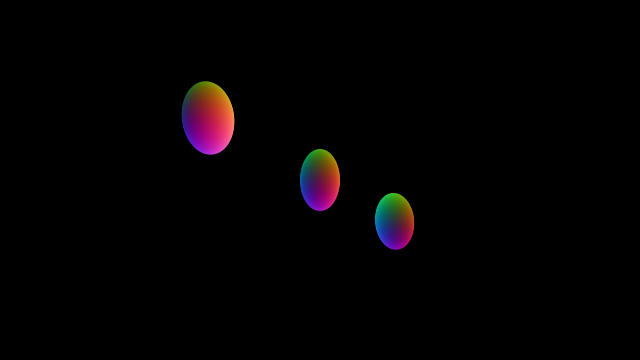
This background is drawn by a Shadertoy shader. Its source:

```glsl
// Three balls recede along a diagonal line on black, from upper left to lower right.
// Each one is a sheared ellipse lifted to a sphere normal, which is tilted by
// perspective, turned into world axes and shown as a red, green and blue colour.

const int BALL_COUNT = 3;
const float FOCAL_LENGTH = 0.55;
const float VISIBLE_CAP = 0.97; // sine of the widest visible normal angle

// Turns a normal by an angle from the view axis towards a screen direction.
vec3 tiltNormal(vec3 normal, vec2 direction, float angle) {
    float along = dot(normal.xy, direction);
    float turned = along * cos(angle) + normal.z * sin(angle);
    float depth = normal.z * cos(angle) - along * sin(angle);
    return vec3(normal.xy + direction * (turned - along), depth);
}

// Each colour channel is the normal measured along one world axis.
vec3 normalColor(vec3 normal) {
    vec3 redAxis = vec3(0.90, -0.35, -0.25);
    vec3 greenAxis = vec3(0.0, 0.60, -0.80);
    vec3 blueAxis = vec3(-0.43, -0.72, -0.54);
    vec3 world = vec3(dot(normal, redAxis), dot(normal, greenAxis), dot(normal, blueAxis));
    return clamp(0.5 + 0.5 * world, 0.0, 1.0);
}

// Maps a point to the unit disc of a sheared ellipse.
vec2 toDisc(vec2 point, vec2 radii, float shear) {
    return vec2(point.x - shear * point.y, point.y) / radii;
}

// Colour of a ball; the tilt faces it back towards the middle of the view.
vec3 ballColor(vec2 disc, vec2 center) {
    vec2 rim = disc * VISIBLE_CAP / max(1.0, length(disc));
    vec3 normal = vec3(rim, sqrt(1.0 - dot(rim, rim)));
    float angle = atan(length(center) / FOCAL_LENGTH);
    vec2 direction = -center / max(length(center), 0.0001);
    return normalColor(tiltNormal(normal, direction, angle));
}

void mainImage(out vec4 fragColor, in vec2 fragCoord) {
    vec2 point = (fragCoord - 0.5 * iResolution.xy) / iResolution.y;
    float pixel = 1.0 / iResolution.y;
    vec3 color = vec3(0.0);

    for (int i = 0; i < BALL_COUNT; i++) {
        // Place along the line: -1 is nearest, +1 is farthest.
        float place = float(i) - 1.0;
        vec2 center = vec2(0.2488, -0.1378) * place / (1.0 + 0.2 * place);
        vec2 radii = vec2(0.0556, 0.0861) - vec2(0.0093, 0.0116) * place
                   + vec2(0.0081, 0.0042) * place * place;
        float shear = 0.012 * place - 0.056 * place * place;

        vec2 disc = toDisc(point - center, radii, shear);
        float edge = (length(disc) - 1.0) * radii.x;
        float coverage = 1.0 - smoothstep(-0.5 * pixel, 0.5 * pixel, edge);
        color = mix(color, ballColor(disc, center), coverage);
    }
    fragColor = vec4(color, 1.0);
}
```
